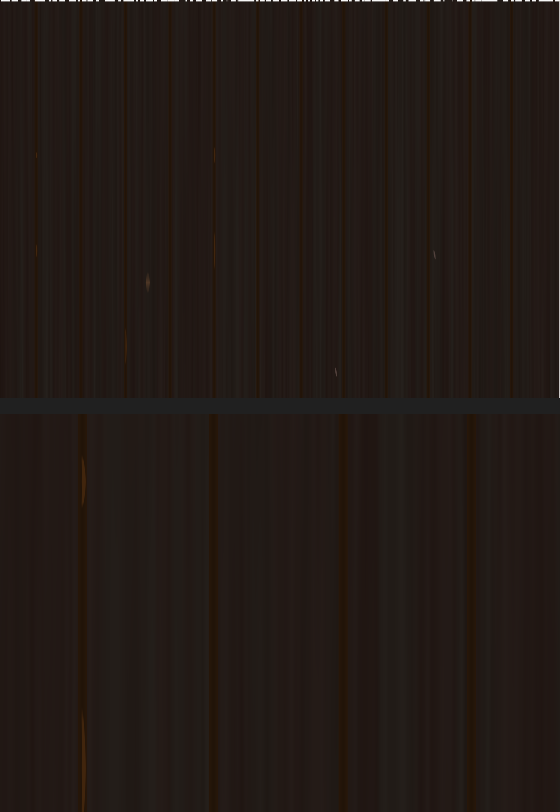
Top: the whole. Bottom: its middle third, enlarged.
A Shadertoy shader for this texture:

```glsl
// Dark stained wood: thirteen upright planks with fine grain, brown seams and a few chips.
#define SEAMS 12
#define FIRST_SEAM 0.0645
#define SEAM_STEP 0.0772
#define SEAM_BOW 0.010
#define SEAM_HALF 0.0027
#define GRAIN_LINES 260.0
#define GRAIN_DEPTH 0.042
#define SEAM_CHIPS 5
#define FACE_CHIPS 3
#define FRAY_HEIGHT 0.0036
#define EDGE_WIDTH 0.0014

const float PI = 3.14159;
const vec3 WARM_WOOD = vec3(0.133, 0.096, 0.082);
const vec3 COOL_WOOD = vec3(0.130, 0.106, 0.090);
const vec3 SEAM_BROWN = vec3(0.152, 0.088, 0.036);
const vec3 SEAM_DARK = vec3(0.112, 0.068, 0.030);
const vec3 CHIP_ORANGE = vec3(0.32, 0.18, 0.06);
const vec3 KNOT_TAN = vec3(0.38, 0.26, 0.17);
const vec3 CHIP_GREY = vec3(0.40, 0.32, 0.30);
const vec3 EDGE_WHITE = vec3(0.97);

float hash(vec2 p) {
    return fract(sin(dot(p, vec2(12.9898, 78.233))) * 43758.5453);
}

float noise(vec2 p) {
    vec2 cell = floor(p), f = fract(p);
    f = f * f * (3.0 - 2.0 * f);
    return mix(mix(hash(cell), hash(cell + vec2(1, 0)), f.x),
               mix(hash(cell + vec2(0, 1)), hash(cell + vec2(1, 1)), f.x), f.y);
}

// Smooth step centred on an edge, one pixel wide.
float cover(float d, float px) {
    return smoothstep(-0.5 * px, 0.5 * px, d);
}

// Seams are almost evenly spaced, bowing slightly to the right mid-canvas.
float seamX(float i) {
    return FIRST_SEAM + SEAM_STEP * i + SEAM_BOW * sin(PI * i / float(SEAMS - 1));
}

// Spindle: widest at its middle, tapering to points at both ends.
float spindle(vec2 p, float halfWidth, float halfLength, float px) {
    float t = clamp(1.0 - abs(p.y) / halfLength, 0.0, 1.0);
    return cover(halfWidth * sqrt(t) - abs(p.x), px) * smoothstep(0.0, 0.3, t);
}

// Long, nearly straight vertical fibres.
float grain(vec2 uv, float plank) {
    float x = uv.x + 0.0008 * noise(vec2(uv.x * 40.0, uv.y * 6.0 + plank * 7.0));
    float fibre = noise(vec2(x * GRAIN_LINES, uv.y * 0.8 + plank * 13.0));
    float hair = noise(vec2(x * GRAIN_LINES * 1.7, uv.y * 2.5));
    return 0.6 * fibre + 0.4 * hair - 0.5;
}

void mainImage(out vec4 fragColor, in vec2 fragCoord) {
    vec2 uv = fragCoord / iResolution.xy;
    vec2 px = 1.0 / iResolution.xy;

    // Plank number and distance to the nearest seam
    float plank = 0.0, seamDist = 1.0;
    for (int i = 0; i < SEAMS; i++) {
        float dx = uv.x - seamX(float(i));
        plank += step(0.0, dx);
        seamDist = min(seamDist, abs(dx));
    }

    // Wood: narrow warm and cool streaks, then grain
    float tint = noise(vec2(uv.x * 130.0, uv.y * 0.6 + plank * 3.0));
    vec3 color = mix(WARM_WOOD, COOL_WOOD, smoothstep(0.3, 0.8, tint));
    color += GRAIN_DEPTH * grain(uv, plank) * vec3(0.8, 1.0, 1.0);

    // Seams: brown groove with a darker core
    float groove = cover(SEAM_HALF - seamDist, px.x);
    float core = 1.0 - smoothstep(0.0, SEAM_HALF, seamDist);
    color = mix(color, mix(SEAM_BROWN, SEAM_DARK, core * 0.6), groove);

    // Splinters along some seams
    for (int i = 0; i < SEAM_CHIPS; i++) {
        float k = float(i);
        float bend = k - 2.6;
        vec2 center = vec2(seamX(2.0 * floor(k * 0.7)), 0.37 + 0.24 * cos(k * PI * 0.5));
        float halfLength = 0.008 + 0.05 * exp(-0.6 * bend * bend);
        vec2 p = uv - center;
        p.x += 0.0012 * (p.y / halfLength) * (p.y / halfLength) - 0.0008;
        color = mix(color, CHIP_ORANGE, 0.65 * spindle(p, 0.0012, halfLength, px.x));
    }

    // One tan knot and small pale nicks on plank faces
    for (int i = 0; i < FACE_CHIPS; i++) {
        float k = float(i);
        float nick = min(k, 1.0);
        vec2 center = vec2(0.264 + 0.336 * k - 0.08 * k * (k - 1.0),
                           0.325 - 0.26 * sin(k * PI * 0.5) + 0.035 * (k - 1.0));
        vec2 p = uv - center;
        p.x += 0.12 * nick * p.y;
        float shape = spindle(p, mix(0.0036, 0.0014, nick), mix(0.028, 0.013, nick), px.x);
        float fade = mix(exp(-abs(p.y) * 50.0), 1.0, nick);
        color = mix(color, mix(KNOT_TAN, CHIP_GREY, nick), 0.7 * shape * fade);
    }

    // Frayed white top edge and a thin pale right edge
    float dash = smoothstep(0.30, 0.42, noise(vec2(uv.x * 270.0, 31.0)));
    float rim = cover(uv.y - 1.0 + FRAY_HEIGHT, px.y) * dash;
    float side = clamp((uv.x - 1.0 + EDGE_WIDTH) / px.x + 0.5, 0.0, 1.0);
    color = mix(color, EDGE_WHITE, max(rim, side));

    fragColor = vec4(color, 1.0);
}
```
